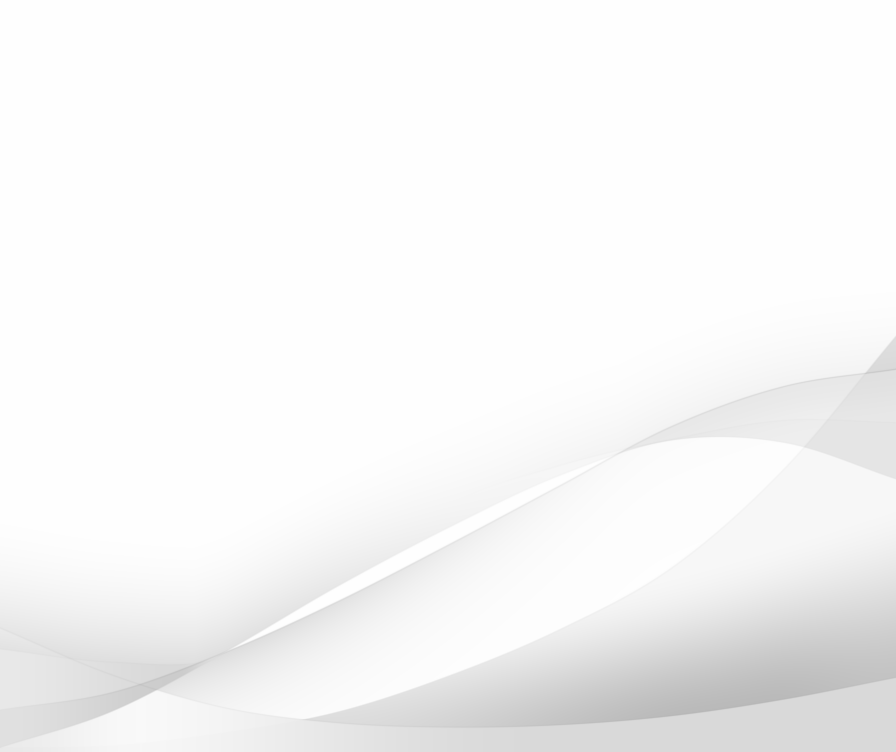
A Shadertoy shader for this background:

```glsl
// Translucent grey ribbons sweeping upward across a white field.
// Smooth splines give the ribbon borders; the spaces between them are shaded
// by height above or below each border, then finished with hairline edges.

const int SPANS = 8;

// Border heights at equal steps from the left side to the right side
const float CREST[9] = float[9](.056, .079, .132, .199, .275, .354, .433, .486, .509);
const float ARCH[9]  = float[9](.006, .054, .132, .219, .298, .368, .4146, .4115, .363);
const float SWEEP[9] = float[9](.006, .009, .026, .053, .101, .163, .245, .376, .553);
const float BOWL[9]  = float[9](.165, .1025, .059, .039, .033, .036, .048, .070, .099);
const float VEIL[9]  = float[9](.137, .1195, .126, .215, .328, .381, .416, .441, .438);

// Border height at a knot, extended in a straight line past both ends
float knot(float heights[9], int i) {
    if (i < 0) return 2.0 * heights[0] - heights[1];
    if (i > SPANS) return 2.0 * heights[SPANS] - heights[SPANS - 1];
    return heights[i];
}

// Catmull-Rom spline through the knots
float spline(float heights[9], float x) {
    float s = clamp(x, 0.0, 1.0) * float(SPANS);
    int i = min(int(s), SPANS - 1);
    float t = s - float(i);
    float a = knot(heights, i - 1), b = knot(heights, i);
    float c = knot(heights, i + 1), d = knot(heights, i + 2);
    return b + 0.5 * t * (c - a + t * (2.0 * a - 5.0 * b + 4.0 * c - d
             + t * (3.0 * (b - c) + d - a)));
}

// Smooth coverage of the side where depth is positive
float below(float depth) {
    float w = max(fwidth(depth), 1e-5);
    return smoothstep(-0.8 * w, 0.8 * w, depth);
}

// Thin dark stroke centred on a border
float hairline(float depth, float width) {
    float w = max(width, 0.7 * fwidth(depth));
    return width / w * exp(-depth * depth / (w * w));
}

// Soft grey haze above the ribbons
float hazeTone(float x, float rise) {
    float amount = mix(0.125, 0.045, smoothstep(0.2, 0.58, x));
    float reach = mix(0.19, 0.13, x);
    float fade = 1.0 - clamp(rise / reach, 0.0, 1.0);
    return 0.996 - amount * fade * fade;
}

// White inner ribbon, shaded under the crest
float innerTone(float x, float crestDepth) {
    float amount = mix(0.13, 0.015, smoothstep(0.25, 0.75, x));
    return 0.995 - amount * below(crestDepth) * exp(-max(crestDepth, 0.0) / 0.06);
}

// Large lower ribbon, darkest where it meets the bowl
float shadowTone(float x, float rise) {
    float amount = mix(0.11, 0.25, smoothstep(0.35, 0.78, x));
    amount -= 0.04 * smoothstep(0.85, 1.0, x);
    float reach = 0.06 + 0.18 * x;
    return 0.97 - amount * (1.0 - smoothstep(-0.02, reach, rise));
}

void mainImage(out vec4 fragColor, in vec2 fragCoord) {
    vec2 uv = fragCoord / iResolution.xy;
    float x = uv.x, y = uv.y;

    // Depth beneath each border
    float crest = spline(CREST, x) - y;
    float arch = spline(ARCH, x) - y;
    float sweep = spline(SWEEP, x) - y;
    float bowl = spline(BOWL, x) - y;
    float veil = spline(VEIL, x) - y;
    float underCrest = below(crest), underArch = below(arch);
    float underSweep = below(sweep), underBowl = below(bowl);
    float leftSide = 1.0 - smoothstep(0.2, 0.26, x);
    float rightSide = smoothstep(0.66, 0.74, x);
    float veilShow = max(leftSide, smoothstep(0.48, 0.66, x));
    float underVeil = below(veil) * veilShow;

    // Haze and the pale left corner
    float ridge = max(max(crest, arch), mix(arch, veil, leftSide));
    float tone = hazeTone(x, -ridge);
    tone += 0.015 * underBowl * leftSide;

    // Veil: darker toward the left crossing, nearly clear in the middle
    float veilTone = mix(0.965, mix(0.91, 0.85, smoothstep(0.0, 0.2, x)), leftSide);
    tone = mix(tone, veilTone, underVeil);

    // Crest ribbon on both sides of the crossings
    float crestTone = mix(0.935, 0.91, rightSide)
                    + 0.03 * smoothstep(0.0, 0.07, crest);
    crestTone = mix(crestTone, mix(0.88, 0.80, smoothstep(0.0, 0.2, x)), leftSide);
    crestTone -= 0.008 * underVeil * rightSide;
    tone = mix(tone, crestTone, underCrest);

    // Sweep tint where it passes over the haze and crest
    tone *= 1.0 - underSweep * mix(0.105, 0.035, underCrest);

    // Inner ribbon, lower ribbon and foreground
    float body = innerTone(x, crest);
    body = mix(body, shadowTone(x, -bowl), underSweep);
    float foreground = mix(0.98, 0.86, smoothstep(0.1, 0.6, x));
    foreground -= 0.06 * (1.0 - smoothstep(0.0, 0.17, x));
    foreground -= 0.008 * underSweep;
    body = mix(body, foreground, underBowl);
    tone = mix(tone, body, underArch);

    // Hairline edges
    tone -= 0.07 * hairline(crest, 0.0011) * smoothstep(-0.1, 0.3, x);
    tone -= 0.02 * hairline(arch, 0.0011);
    tone -= 0.04 * hairline(sweep, 0.0011) * smoothstep(0.35, 0.75, x);
    tone -= 0.03 * hairline(bowl, 0.0011);
    tone -= 0.012 * hairline(veil, 0.0011) * veilShow;

    fragColor = vec4(vec3(clamp(tone, 0.0, 1.0)), 1.0);
}
```
